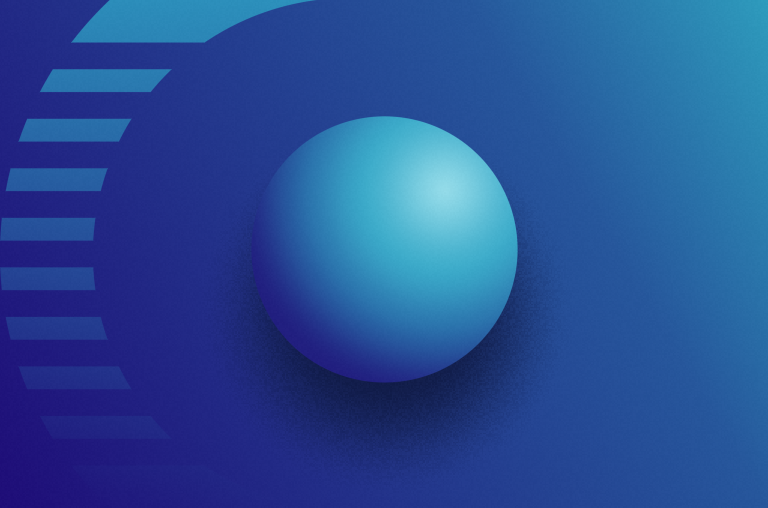
Write a Shadertoy shader that draws this background.

```glsl
const vec3 INDIGO = vec3(0.12, 0.05, 0.47);
const vec3 BLUE = vec3(0.15, 0.34, 0.61);
const vec3 TEAL = vec3(0.18, 0.61, 0.74);
const vec3 RING_COLOR = vec3(0.18, 0.63, 0.77);
const vec3 SHADOW_COLOR = vec3(0.06, 0.10, 0.26);
const vec3 BALL_LIGHT = vec3(0.60, 0.87, 0.92);
const vec3 BALL_CYAN = vec3(0.23, 0.67, 0.79);
const vec3 BALL_BLUE = vec3(0.16, 0.42, 0.66);
const vec3 BALL_INDIGO = vec3(0.13, 0.12, 0.50);

// Lengths are in canvas heights, measured from the centre.
const vec2 BALL_CENTER = vec2(0.001, 0.009);
const float BALL_RADIUS = 0.262;
const vec2 LIGHT_CENTER = vec2(0.12, 0.126);
const vec2 SHADOW_CENTER = vec2(0.004, -0.11);
const float SHADOW_INNER = 0.13;
const float SHADOW_OUTER = 0.37;
const vec2 RING_CENTER = vec2(-0.069, 0.0);
const float RING_INNER = 0.504;
const float RING_OUTER = 0.687;
const float GAP_PERIOD = 0.0975;
const float GAP_HALF = 0.0263;
const float GAP_LIMIT = 0.43;
const float BLUE_STOP = 0.72;
const float GRAIN_CELLS = 338.0;
const float GRAIN_AMOUNT = 0.012;
const float SHADOW_GRAIN = 0.025;

float hash(vec2 cell) {
    vec3 q = fract(vec3(cell.xyx) * 0.1031);
    q += dot(q, q.yzx + 33.33);
    return fract((q.x + q.y) * q.z);
}

// Antialiased coverage of the inside of a signed distance
float fill(float dist) {
    float pixel = 1.0 / iResolution.y;
    return 1.0 - smoothstep(-0.7 * pixel, 0.7 * pixel, dist);
}

vec3 backdrop(vec2 uv) {
    float t = dot(uv, vec2(0.72, 0.28));
    vec3 color = mix(INDIGO, BLUE, clamp(t / BLUE_STOP, 0.0, 1.0));
    return mix(color, TEAL, clamp((t - BLUE_STOP) / (1.0 - BLUE_STOP), 0.0, 1.0));
}

// Left half of a ring, cut by evenly spaced horizontal gaps
float stripedRing(vec2 p) {
    float radius = length(p - RING_CENTER);
    float ring = max(radius - RING_OUTER, RING_INNER - radius);
    float gapOffset = abs(fract(p.y / GAP_PERIOD + 0.5) - 0.5) * GAP_PERIOD;
    float gap = max(gapOffset - GAP_HALF, abs(p.y) - GAP_LIMIT);
    return fill(max(ring, -gap)) * step(p.x, RING_CENTER.x);
}

vec3 ballShade(vec2 p) {
    float d = length(p - LIGHT_CENTER);
    vec3 color = mix(BALL_LIGHT, BALL_CYAN, smoothstep(-0.03, 0.18, d));
    color = mix(color, BALL_BLUE, smoothstep(0.14, 0.31, d));
    return mix(color, BALL_INDIGO, smoothstep(0.26, 0.42, d));
}

void mainImage(out vec4 fragColor, in vec2 fragCoord) {
    vec2 uv = fragCoord / iResolution.xy;
    vec2 p = (fragCoord - 0.5 * iResolution.xy) / iResolution.y;
    float grain = hash(floor(p * GRAIN_CELLS) + 700.0) - 0.5;

    // Backdrop and fading ring
    vec3 color = backdrop(uv);
    float ringAlpha = 0.82 * pow(uv.y, 1.3);
    color = mix(color, RING_COLOR, stripedRing(p) * ringAlpha);

    // Grainy soft shadow
    float shadowDist = length(p - SHADOW_CENTER) + grain * SHADOW_GRAIN;
    float shadow = 1.0 - smoothstep(SHADOW_INNER, SHADOW_OUTER, shadowDist);
    color = mix(color, SHADOW_COLOR, 0.92 * shadow);

    // Ball
    float ball = fill(length(p - BALL_CENTER) - BALL_RADIUS);
    color = mix(color, ballShade(p), ball);

    color += grain * GRAIN_AMOUNT;
    fragColor = vec4(color, 1.0);
}
```
